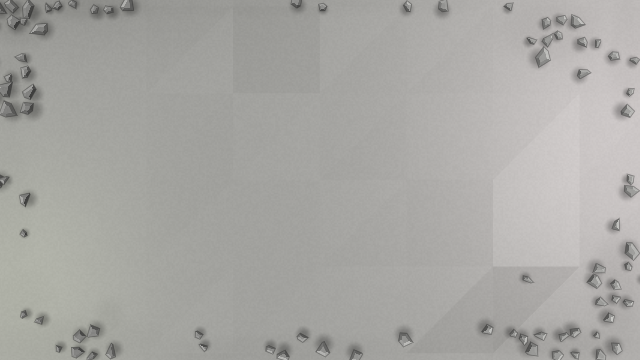
Write a WebGL 1 fragment shader that draws this background.

```glsl
precision highp float;
// Pale grey backdrop with soft side glows and a faint grid of split square facets,
// framed by small chipped stones. Stones are jittered grid cells kept by a density
// map; each is a convex polygon with flat-shaded sides and a soft inward shadow.
uniform vec2 u_resolution;

const float FACET_SIZE = 0.2407;
const vec2 FACET_ORIGIN = vec2(0.166, 0.019);
const float STONE_CELL = 0.048;
const float TAU = 6.28318;

float hash(vec2 p) {
  vec3 q = fract(vec3(p.xyx) * 0.1031);
  q += dot(q, q.yzx + 33.33);
  return fract((q.x + q.y) * q.z);
}

float noise(vec2 p) {
  vec2 i = floor(p), f = fract(p);
  f = f * f * (3.0 - 2.0 * f);
  return mix(mix(hash(i), hash(i + vec2(1.0, 0.0)), f.x),
             mix(hash(i + vec2(0.0, 1.0)), hash(i + 1.0), f.x), f.y);
}

float glow(vec2 uv, vec2 center, vec2 radius) {
  vec2 d = (uv - center) / radius;
  return exp(-dot(d, d));
}

// Flat-topped patch used to build the density map
float patchAt(vec2 uv, vec2 center, vec2 radius) {
  vec2 d = (uv - center) / radius;
  float e = dot(d, d);
  return exp(-e * e);
}

float stoneDensity(vec2 uv) {
  // Left side and its corners
  float d = 0.9 * patchAt(uv, vec2(0.03, 0.95), vec2(0.05, 0.08));
  d = max(d, 0.8 * patchAt(uv, vec2(0.14, 0.98), vec2(0.10, 0.035)));
  d = max(d, 0.55 * patchAt(uv, vec2(0.02, 0.75), vec2(0.04, 0.11)));
  d = max(d, 0.28 * patchAt(uv, vec2(0.015, 0.40), vec2(0.035, 0.25)));
  d = max(d, 0.40 * patchAt(uv, vec2(0.03, 0.17), vec2(0.05, 0.10)));
  d = max(d, 0.50 * patchAt(uv, vec2(0.08, 0.05), vec2(0.17, 0.07)));
  d = max(d, 0.60 * patchAt(uv, vec2(0.17, 0.12), vec2(0.025, 0.05)));
  // Sparse top and bottom rows
  d = max(d, 0.25 * patchAt(uv, vec2(0.45, 0.985), vec2(0.30, 0.03)));
  d = max(d, 0.40 * patchAt(uv, vec2(0.45, 0.03), vec2(0.20, 0.04)));
  // Right side and its corners
  d = max(d, 0.68 * patchAt(uv, vec2(0.86, 0.91), vec2(0.08, 0.09)));
  d = max(d, 0.45 * patchAt(uv, vec2(0.98, 0.85), vec2(0.03, 0.17)));
  d = max(d, 0.60 * patchAt(uv, vec2(0.98, 0.48), vec2(0.02, 0.03)));
  d = max(d, 0.80 * patchAt(uv, vec2(0.965, 0.20), vec2(0.04, 0.15)));
  return max(d, 0.70 * patchAt(uv, vec2(0.87, 0.05), vec2(0.12, 0.05)));
}

float isCell(vec2 cell, vec2 target) {
  return 1.0 - step(0.5, distance(cell, target));
}

// Brightness offset of the triangular facet under p
float facetShade(vec2 p) {
  vec2 g = (p - FACET_ORIGIN) / FACET_SIZE;
  vec2 cell = floor(g), f = g - cell;
  float lower = step(f.y, f.x);
  float s = (hash(cell + 17.0 * lower + 5.0) - 0.5) * 0.014;
  s += 0.022 * isCell(cell, vec2(5.0, 1.0)) - 0.014 * isCell(cell, vec2(4.0, 1.0));
  s += 0.018 * lower * isCell(cell, vec2(5.0, 2.0));
  s -= 0.012 * isCell(cell, vec2(2.0, 3.0));
  s -= 0.035 * (1.0 - lower) * isCell(cell, vec2(5.0, 0.0));
  s -= 0.020 * lower * isCell(cell, vec2(4.0, 0.0));
  return s;
}

// Polygon stone: x = signed distance, y = side shade
vec2 stone(vec2 q, float size, float seed, vec2 light) {
  float dist = -9.0, shade = 0.0;
  for (int k = 0; k < 5; k++) {
    float n = float(k);
    float angle = (n + 0.75 * hash(vec2(seed, n))) * TAU / 5.0 + seed;
    vec2 dir = vec2(cos(angle), sin(angle));
    float d = dot(q, dir) - size * (0.5 + 0.7 * hash(vec2(n + 9.0, seed)));
    if (d > dist) {
      dist = d;
      shade = 0.17 * dot(dir, light) + 0.12 * (hash(vec2(seed, n + 31.0)) - 0.5);
    }
  }
  float top = 1.0 - smoothstep(-0.50 * size, -0.42 * size, dist);
  return vec2(dist, mix(shade, 0.05, top));
}

// All stones near p: x = shade, y = coverage, z = shadow
vec3 scatterStones(vec2 p, float aspect, float pixel) {
  vec2 g = p / STONE_CELL, home = floor(g);
  float edge = pixel / STONE_CELL;
  vec3 result = vec3(0.0);
  for (int j = -1; j <= 1; j++) {
    for (int i = -1; i <= 1; i++) {
      vec2 cell = home + vec2(float(i), float(j));
      vec2 jitter = vec2(hash(cell + 11.0), hash(cell + 47.0)) - 0.5;
      vec2 center = cell + 0.5 + 0.6 * jitter;
      vec2 uv = center * STONE_CELL / vec2(aspect, 1.0);
      if (hash(cell + 83.0) > stoneDensity(uv)) continue;
      float size = mix(0.20, 0.42, hash(cell + 61.0));
      vec2 inward = normalize(vec2(0.5 * aspect, 0.5) - center * STONE_CELL);
      vec2 q = g - center;
      vec2 s = stone(q, size, 50.0 * hash(cell + 29.0), -inward);
      float cover = 1.0 - smoothstep(-edge, edge, s.x);
      float tone = mix(0.45, 0.57, uv.x) + s.y;
      result.xy = mix(result.xy, vec2(tone, 1.0), cover);
      float shadow = 1.0 - smoothstep(0.3, 2.0, length(q - inward * size * 0.7) / size);
      result.z = max(result.z, shadow);
    }
  }
  return result;
}

void main() {
  vec2 uv = gl_FragCoord.xy / u_resolution;
  float aspect = u_resolution.x / u_resolution.y, pixel = 1.0 / u_resolution.y;
  vec2 p = uv * vec2(aspect, 1.0);

  // Backdrop: neutral centre, warm right glow, greenish lower-left glow
  vec3 color = vec3(0.628, 0.628, 0.614);
  color += vec3(0.175, 0.155, 0.167) * glow(uv, vec2(1.0, 0.62), vec2(0.32, 0.60));
  color += vec3(0.070, 0.078, 0.052) * glow(uv, vec2(0.02, 0.22), vec2(0.20, 0.38));
  color -= 0.04 * glow(uv, vec2(0.10, 1.0), vec2(0.30, 0.14));

  // Facets averaged over four subsamples for smooth edges
  float facets = 0.0;
  for (int k = 0; k < 4; k++) {
    float a = (float(k) + 0.3) * TAU / 4.0;
    facets += 0.25 * facetShade(p + 0.4 * pixel * vec2(cos(a), sin(a)));
  }
  color += facets * smoothstep(0.05, 0.35, uv.x);

  // Haze, shadows and stones around the border
  color -= 0.04 * stoneDensity(uv);
  vec3 stones = scatterStones(p, aspect, pixel);
  color *= 1.0 - 0.27 * stones.z;
  color = mix(color, stones.x * vec3(1.0, 1.0, 0.985), stones.y);

  // Fine grain
  color += 0.022 * (noise(p * 240.0) - 0.5);
  gl_FragColor = vec4(color, 1.0);
}
```
